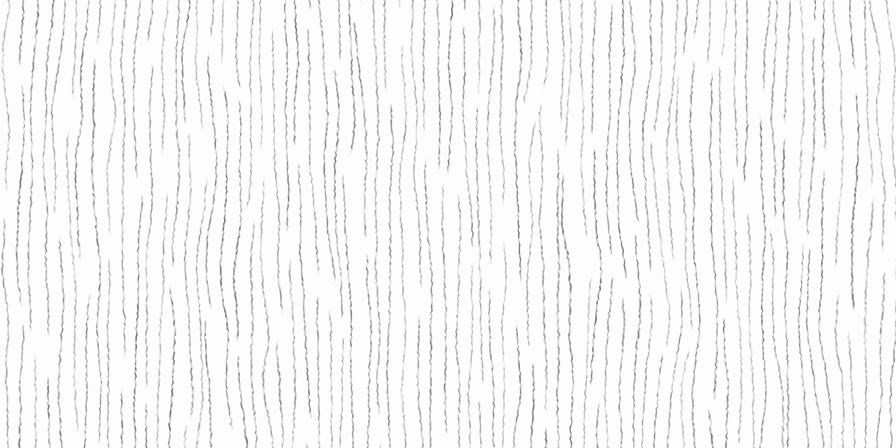
Write a Shadertoy shader that draws this texture.

```glsl
const vec3 PAPER = vec3(0.993, 0.993, 0.992);
const vec3 INK = vec3(0.46, 0.455, 0.45);
const float COLUMNS = 35.0;          // strokes side by side per canvas height
const float LINE_REACH = 0.00175;    // half width of a stroke
const float EDGE_PIXELS = 1.5;       // softness of the stroke edge
const float DRIFT = 0.026;           // slow bend shared by neighbours
const float WOBBLE = 0.011;          // bend of a single stroke
const float ROUGHNESS = 0.0030;      // fine shake of the pencil
const float LEAN = 0.04;             // largest slope spread of a stroke
const float SCATTER = 0.36;          // sideways offset, in columns
const vec2 STROKE_SPAN = vec2(0.45, 1.1);
const vec2 STROKE_FILL = vec2(0.9, 0.99);
const vec2 STROKE_TONE = vec2(0.72, 1.25);

float hash(vec2 p) {
    vec3 q = fract(p.xyx * 0.1031);
    q += dot(q, q.yzx + 33.33);
    return fract((q.x + q.y) * q.z);
}

float noise(vec2 p) {
    vec2 cell = floor(p);
    vec2 f = fract(p);
    f = f * f * (3.0 - 2.0 * f);
    float low = mix(hash(cell), hash(cell + vec2(1, 0)), f.x);
    float high = mix(hash(cell + vec2(0, 1)), hash(cell + vec2(1, 1)), f.x);
    return mix(low, high, f.y);
}

// Noise along y that is independent for every seed
float wave(float y, float seed) {
    return noise(vec2(floor(seed * 977.0), y)) - 0.5;
}

// Darkness of the pencil strokes in one column
float columnInk(vec2 p, float column, float reach) {
    float span = mix(STROKE_SPAN.x, STROKE_SPAN.y, hash(vec2(column, 3.0)));
    float along = p.y / span + 7.0 * hash(vec2(column, 11.0));
    float stroke = floor(along);
    vec2 id = vec2(column, stroke + 40.0);
    float seed = hash(id);
    float local = along - stroke - 0.5;

    // Path of the stroke
    float x = (column + 0.5 + SCATTER * (hash(id + 17.3) - 0.5)) / COLUMNS;
    x += LEAN * (hash(id + 29.7) - 0.5) * local;
    x += WOBBLE * wave(p.y * 8.0, seed);
    x += 0.18 * WOBBLE * wave(p.y * 32.0 + 50.0, seed);
    x += ROUGHNESS * wave(p.y * 150.0 + 90.0, seed);
    float line = 1.0 - smoothstep(0.0, reach, abs(p.x - x));

    // Thin ends, uneven pressure and paper grain
    float halfLength = 0.5 * mix(STROKE_FILL.x, STROKE_FILL.y, hash(id + 41.1));
    float ends = 1.0 - smoothstep(halfLength - 0.03, halfLength, abs(local));
    float tone = mix(STROKE_TONE.x, STROKE_TONE.y, hash(id + 53.9));
    float pressure = 1.0 + 0.4 * wave(p.y * 7.0 + 20.0, seed);
    float grain = 1.0 + 1.3 * wave(p.y * 170.0 + 200.0, seed);
    return line * ends * tone * pressure * grain;
}

void mainImage(out vec4 fragColor, in vec2 fragCoord) {
    vec2 p = fragCoord / iResolution.y;
    float reach = max(LINE_REACH, EDGE_PIXELS / iResolution.y);

    // Slow drift keeps neighbouring strokes roughly parallel
    p.x += DRIFT * (noise(p * vec2(6.0, 3.0) + 60.0) - 0.5);
    p.x += 0.5 * DRIFT * (noise(p * vec2(9.0, 7.0) + 130.0) - 0.5);

    float home = floor(p.x * COLUMNS);
    float ink = 0.0;
    for (float i = -2.0; i <= 2.0; i++) {
        // Offset keeps the hashed column numbers positive
        float column = home + i + 100.0;
        vec2 q = p + vec2(100.0 / COLUMNS, 0.0);
        ink = max(ink, columnInk(q, column, reach));
    }
    ink = clamp(ink * LINE_REACH / reach, 0.0, 1.0);
    fragColor = vec4(mix(PAPER, INK, ink), 1.0);
}
```
